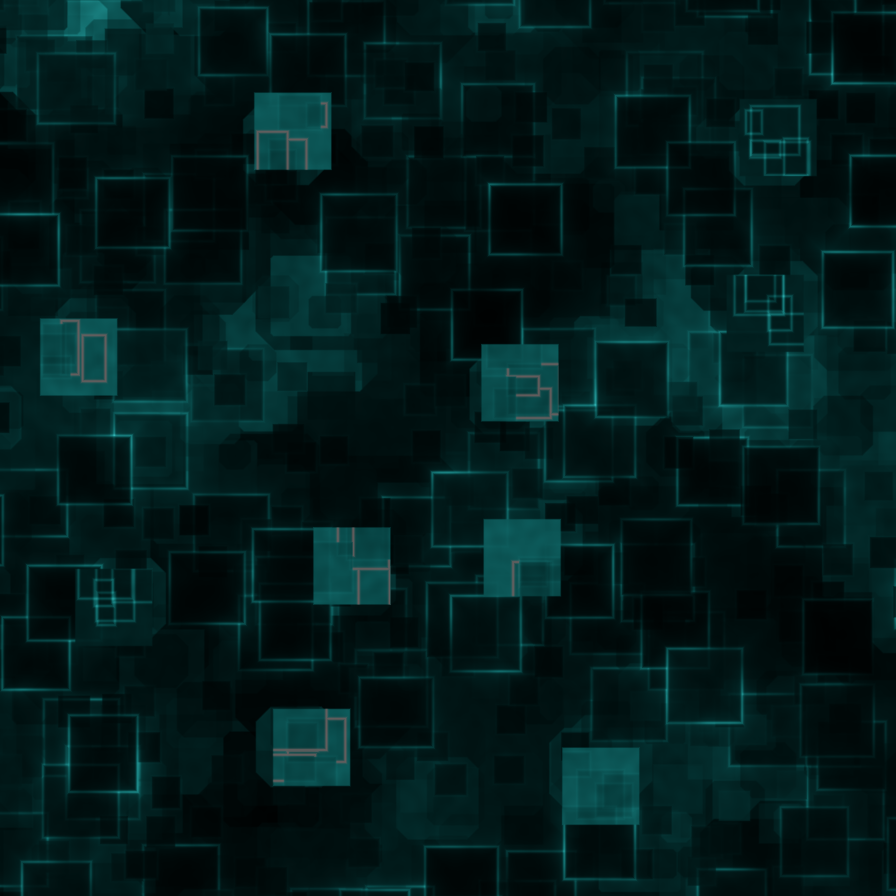
Reproduce this pattern procedurally as a three.js fragment shader.

```glsl
// Dark teal circuit plating: chamfered patches in several sizes are painted
// over each other, then thin glowing square frames that hide what lies below,
// and last a few lit chips crossed by warm traces.
varying vec2 vUv;

const float EDGE = 0.0012;          // softness of all edges
const float AMBIENT = 0.07;         // middle tone of the plating
const float FRAME_CELL = 0.108;     // spacing of the large frames
const float FRAME_HALF = 0.043;     // half side of frames and chips
const float FRAME_DENSITY = 0.52;
const float LINE_WIDTH = 0.0017;
const float GLOW_WIDTH = 0.011;
const float CHIP_CELL = 0.25;
const float CHIP_DENSITY = 0.58;
const float CHIP_TONE = 0.355;
const vec3 WARM_TRACE = vec3(0.45, 0.37, 0.37);

float hash(vec2 p) {
  vec3 q = fract(vec3(p.xyx) * vec3(0.1031, 0.1030, 0.0973));
  q += dot(q, q.yzx + 33.33);
  return fract((q.x + q.y) * q.z);
}

vec2 hash2(vec2 p) {
  return vec2(hash(p + 17.3), hash(p + 71.9));
}

float cornerSlope(vec2 corner, vec2 offset) {
  return dot(hash2(corner) * 2.0 - 1.0, offset);
}

// Gradient noise, roughly -0.6 to 0.6
float noise(vec2 p) {
  vec2 i = floor(p), f = fract(p);
  vec2 u = f * f * (3.0 - 2.0 * f), e = vec2(1.0, 0.0);
  return mix(
    mix(cornerSlope(i, f), cornerSlope(i + e, f - e), u.x),
    mix(cornerSlope(i + e.yx, f - e.yx), cornerSlope(i + 1.0, f - 1.0), u.x), u.y);
}

float ambient(vec2 p) {
  return AMBIENT * exp(2.2 * noise(p * 4.5 + 40.0));
}

float boxDistance(vec2 p, vec2 halfSize) {
  vec2 d = abs(p) - halfSize;
  return max(d.x, d.y);
}

// Square with cut corners; cut 1.41 leaves them whole
float chamferDistance(vec2 p, float halfSize, float cut) {
  vec2 a = abs(p);
  return max(max(a.x, a.y) - halfSize, (a.x + a.y) * 0.7071 - halfSize * cut);
}

float cover(float d) {
  return 1.0 - smoothstep(-EDGE, EDGE, d);
}

float paintPatches(float tone, vec2 uv, float cell, float opacity, float seed) {
  for (float j = -1.0; j <= 1.0; j++)
  for (float i = -1.0; i <= 1.0; i++) {
    vec2 id = floor(uv / cell) + vec2(i, j), key = id + seed;
    vec2 center = (id + hash2(key)) * cell;
    vec2 pick = hash2(key + 5.7);
    float size = cell * mix(0.25, 0.62, pick.x);
    float d = chamferDistance(uv - center, size, mix(1.04, 1.5, pick.y));
    float fill = ambient(center) * mix(0.1, 1.9, hash(key + 9.1));
    tone = mix(tone, fill, opacity * cover(d));
  }
  return tone;
}

float paintFrames(float tone, vec2 uv, float cell, float size, float gain, float seed) {
  for (float j = -1.0; j <= 1.0; j++)
  for (float i = -1.0; i <= 1.0; i++) {
    vec2 id = floor(uv / cell) + vec2(i, j), key = id + seed;
    if (hash(key + 3.3) > FRAME_DENSITY) continue;
    vec2 center = (id + hash2(key)) * cell;
    float d = boxDistance(uv - center, size * mix(vec2(0.86), vec2(1.0), hash2(key + 8.8)));
    float fill = ambient(center) * mix(0.2, 1.0, hash(key + 6.1));
    tone = mix(tone, fill, 0.72 * cover(d));
    // Strength varies per frame and fades along its sides
    float fade = clamp(0.75 + 1.3 * noise(uv * 17.0 + seed), 0.05, 1.3);
    float strength = gain * fade * mix(0.25, 1.0, hash(key + 2.4));
    float line = abs(d) / LINE_WIDTH;
    tone += strength * (0.3 * exp(-line * line) + 0.085 * exp(-abs(d) / GLOW_WIDTH));
  }
  return tone;
}

void main() {
  // Chip of this part of the canvas
  vec2 chipId = floor(vUv / CHIP_CELL);
  vec2 chipPos = vUv - (chipId + mix(vec2(0.28), vec2(0.72), hash2(chipId + 4.0))) * CHIP_CELL;
  float present = step(hash(chipId + 21.0), CHIP_DENSITY);
  float kind = hash(chipId + 33.0);
  float lit = step(kind, 0.78), warm = step(kind, 0.6);

  // Plating, from coarse to fine
  float tone = ambient(vUv);
  tone = paintPatches(tone, vUv, 0.17, 0.8, 11.0);
  tone = paintPatches(tone, vUv, 0.1, 0.7, 57.0);
  vec2 haloPos = chipPos - (hash2(chipId + 12.0) - 0.5) * 0.05;
  tone = mix(tone, 0.19, present * 0.8 * cover(chamferDistance(haloPos, 0.045, 1.15)));

  // Frames, with faint small ones between
  tone = paintFrames(tone, vUv, FRAME_CELL, FRAME_HALF, 0.85, 103.0);
  tone = paintPatches(tone, vUv, 0.055, 0.3, 141.0);
  tone = paintFrames(tone, vUv, 0.05, 0.018, 0.09, 167.0);
  tone = paintFrames(tone, vUv, FRAME_CELL, FRAME_HALF, 1.0, 211.0);

  // Lit chip and the traces inside it
  float inside = present * cover(boxDistance(chipPos, vec2(FRAME_HALF)));
  float chipTone = mix(0.13, CHIP_TONE, lit);
  float trace = 0.0;
  for (float k = 0.0; k < 5.0; k++) {
    vec2 key = chipId + 13.0 * k + 50.0;
    vec2 offset = (hash2(key) - 0.5) * 1.7 * FRAME_HALF;
    float d = boxDistance(chipPos - offset, mix(vec2(0.008), vec2(0.034), hash2(key + 7.0)));
    float line = exp(-d * d / (LINE_WIDTH * LINE_WIDTH));
    chipTone *= 1.0 - 0.1 * cover(d);
    chipTone += line * mix(0.2, 0.03, lit);
    trace = max(trace * (1.0 - cover(d)), line * step(k, 3.0) * step(0.25, hash(key + 1.0)));
  }
  tone = mix(tone, chipTone, inside * 0.93);

  tone = max(tone * (1.0 + 0.2 * noise(vUv * 60.0)) - 0.006, 0.0);
  vec3 color = vec3(0.4 * tone * tone, tone, tone);
  color = mix(color, WARM_TRACE, trace * inside * warm * 0.85);
  gl_FragColor = vec4(color, 1.0);
}
```
